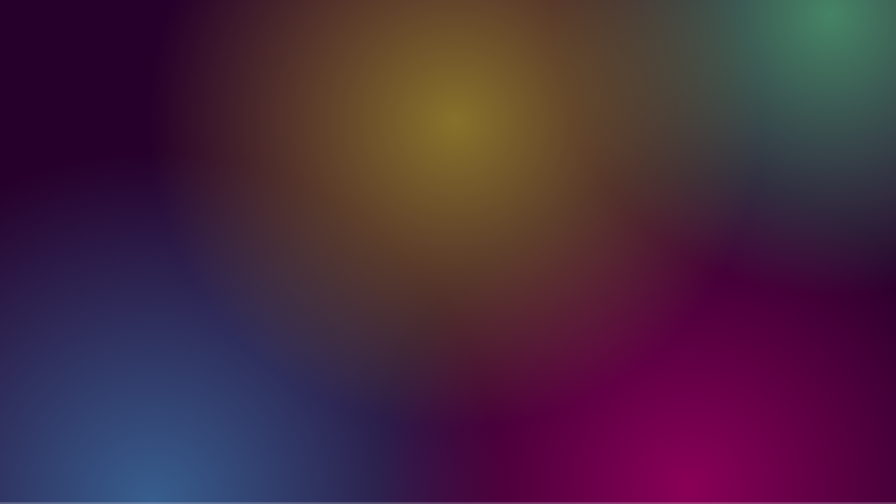
A Shadertoy shader for this background:

```glsl
// Soft mesh gradient: four coloured glows over a dark plum backdrop.
// Each glow is a disc whose opacity falls linearly from its centre to its rim;
// the discs are blended one over another, above a faint pale line at the foot.

const vec3 PLUM  = vec3(0.150, 0.000, 0.165);
const vec3 BLUE  = vec3(0.215, 0.370, 0.560);
const vec3 PINK  = vec3(0.540, 0.000, 0.340);
const vec3 GREEN = vec3(0.270, 0.515, 0.395);
const vec3 GOLD  = vec3(0.530, 0.440, 0.165);
const vec3 PALE  = vec3(0.950, 0.950, 0.960);

// Glow centres as fractions of the canvas, origin at the lower left
const vec2 BLUE_AT  = vec2(0.170, 0.000);
const vec2 PINK_AT  = vec2(0.768, 0.032);
const vec2 GREEN_AT = vec2(0.927, 0.972);
const vec2 GOLD_AT  = vec2(0.508, 0.759);

// Glow radii in canvas heights
const float BLUE_RADIUS  = 0.70;
const float PINK_RADIUS  = 0.62;
const float GREEN_RADIUS = 0.56;
const float GOLD_RADIUS  = 0.61;

// Line at the foot: height in canvas heights, and opacity
const float LINE_HEIGHT  = 0.0035;
const float LINE_OPACITY = 0.22;

// Display step of an 8-bit screen, used as the dither strength
const float DITHER = 1.0 / 255.0;

float hash(vec2 p) {
    return fract(sin(dot(p, vec2(12.99, 78.23))) * 43758.5);
}

// Lays one glow over the colour below it
vec3 addGlow(vec3 below, vec3 tint, vec2 uv, vec2 center, float radius) {
    vec2 offset = uv - center;
    offset.x *= iResolution.x / iResolution.y;
    float opacity = clamp(1.0 - length(offset) / radius, 0.0, 1.0);
    return mix(below, tint, opacity);
}

void mainImage(out vec4 fragColor, in vec2 fragCoord) {
    vec2 uv = fragCoord / iResolution.xy;

    // Glows, from the lowest layer to the highest
    vec3 color = PLUM;
    color = addGlow(color, BLUE, uv, BLUE_AT, BLUE_RADIUS);
    color = addGlow(color, PINK, uv, PINK_AT, PINK_RADIUS);
    color = addGlow(color, GREEN, uv, GREEN_AT, GREEN_RADIUS);
    color = addGlow(color, GOLD, uv, GOLD_AT, GOLD_RADIUS);

    // Foot line, weighted by how much of the pixel it covers
    float coverage = clamp(LINE_HEIGHT * iResolution.y - fragCoord.y + 0.5, 0.0, 1.0);
    color = mix(color, PALE, coverage * LINE_OPACITY);

    // Dither against banding
    color += (hash(fragCoord) - 0.5) * DITHER;
    fragColor = vec4(color, 1.0);
}
```
